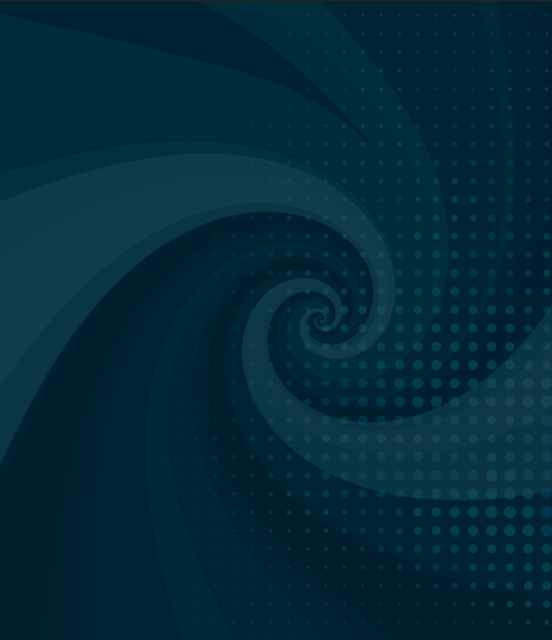
Give the GLSL for this background, as a Shadertoy shader.

```glsl
const vec3 NIGHT = vec3(0.0, 0.128, 0.192);
const vec3 DEEP = vec3(0.0, 0.112, 0.170);
const vec3 OCEAN = vec3(0.0, 0.168, 0.225);
const vec3 TEAL = vec3(0.008, 0.190, 0.245);
const vec3 SLATE = vec3(0.040, 0.208, 0.268);
const vec3 MIST = vec3(0.066, 0.235, 0.292);

float hash(vec2 p) {
    vec3 q = fract(vec3(p.xyx) * 0.1031);
    q += dot(q, q.yzx + 33.33);
    return fract((q.x + q.y) * q.z);
}

float valueNoise(vec2 p) {
    vec2 cell = floor(p);
    vec2 f = fract(p);
    f = f * f * (3.0 - 2.0 * f);
    float low = mix(hash(cell), hash(cell + vec2(1, 0)), f.x);
    float high = mix(hash(cell + vec2(0, 1)), hash(cell + vec2(1, 1)), f.x);
    return mix(low, high, f.y);
}

// Rotation of the swirl in degrees; it slows down away from the centre
float twist(float radius) {
    float d = log(radius / 0.1237);
    float outer = max(d, 0.0);
    return 20.0 + 141.0 * d - 31.0 * outer * outer;
}

// Coverage of the angular band from start to end, in degrees
float band(float phase, float start, float end, float soft) {
    float offset = mod(phase - 0.5 * (start + end) + 180.0, 360.0) - 180.0;
    float halfWidth = 0.5 * (end - start);
    return 1.0 - smoothstep(halfWidth - soft, halfWidth + soft, abs(offset));
}

vec3 paint(vec3 base, vec3 color, float phase, float start, float end, float soft) {
    return mix(base, color, band(phase, start, end, soft));
}

vec3 swirl(vec2 p, float pixel) {
    float radius = max(length(p), 0.004);
    float phase = degrees(atan(p.y, p.x)) - twist(radius);
    float edge = min(degrees(1.8 * pixel / radius), 15.0);
    float core = 1.0 - smoothstep(0.04, 0.12, radius);
    vec3 color = NIGHT;

    // Broad dim bands in the upper right
    color = paint(color, mix(NIGHT, OCEAN, 0.35), phase, -101.0, -65.0, edge);
    color = paint(color, mix(NIGHT, OCEAN, 0.75), phase, -102.0, -98.0, edge + 0.8);
    color = paint(color, mix(OCEAN, TEAL, 0.4), phase, -66.0, -36.0, edge);
    color = paint(color, OCEAN, phase, -55.0, -5.0, edge + 3.0);
    color = paint(color, TEAL, phase, -6.0, 2.0, edge);
    float wedge = 7.0 * smoothstep(0.25, 0.48, radius);
    float wedgeShade = band(phase, -41.5 - wedge, -41.5 + wedge, edge);
    color = mix(color, NIGHT, wedgeShade * smoothstep(0.25, 0.31, radius));

    // Dim bands in the lower left
    color = paint(color, mix(NIGHT, DEEP, 0.6), phase, 43.0, 61.0, edge + 5.0);
    color = paint(color, mix(NIGHT, OCEAN, 0.22), phase, 68.0, 86.0, edge);
    color = paint(color, mix(NIGHT, OCEAN, 0.7), phase, 85.5, 97.0, edge);
    color = paint(color, mix(NIGHT, OCEAN, 0.4), phase, 97.0, 114.0, edge + 1.0);
    color = paint(color, DEEP, phase, 126.0, 146.0, edge + 5.0);
    color = paint(color, mix(NIGHT, OCEAN, 0.25), phase, 148.0, 174.0, edge + 2.0);
    color = paint(color, mix(NIGHT, DEEP, 0.5), phase, 228.0, 247.0, edge + 5.0);

    // Bright arm towards the left
    float armEnd = 43.0 + 20.0 * core;
    color = paint(color, SLATE, phase, 0.0, armEnd, edge);
    color = paint(color, mix(SLATE, MIST, 0.75), phase, 0.0, 34.0, edge);
    color = paint(color, MIST, phase, 11.0, 34.0, edge);

    // Bright arm towards the right
    color = paint(color, mix(TEAL, SLATE, 0.7), phase, 173.0, 228.0, edge);
    color = paint(color, mix(SLATE, MIST, 0.35), phase, 198.0, 219.0, edge);
    float nearArm = 1.0 - smoothstep(0.10, 0.22, radius);
    float glow = nearArm * band(phase, 173.0, 200.0, edge);
    return mix(color, mix(SLATE, MIST, 0.4), glow);
}

// Halftone grid that grows towards the lower right
vec3 halftone(vec3 base, vec2 p, float pixel) {
    float spacing = 0.02874;
    vec2 grid = (p - vec2(0.0207, -0.0014)) / spacing;
    vec2 id = floor(grid + 0.5);
    vec2 center = id * spacing;
    float rise = smoothstep(0.0, 0.2, center.y + 0.35 * (center.x - 0.7));
    float fall = 1.0 - smoothstep(0.3, 1.1, center.y);
    float reach = smoothstep(0.12, 0.75, center.x) * rise * fall;
    float size = 0.065 + 0.26 * reach * mix(0.55, 1.1, valueNoise(id * 0.45));
    float aa = 0.8 * pixel / spacing;
    float dotMask = 1.0 - smoothstep(size - aa, size + aa, length(grid - id));

    float hue = valueNoise(id * 0.3 + 17.0);
    vec3 ink = mix(vec3(0.0, 0.245, 0.35), vec3(0.02, 0.32, 0.34), smoothstep(0.35, 0.65, hue));
    float onArm = smoothstep(0.01, 0.045, base.r);
    ink = mix(ink, vec3(0.14, 0.31, 0.34), onArm * 0.8);
    float spread = 0.12 * (center.y - 0.5);
    float opacity = 0.6 * smoothstep(0.18, 0.55, center.x - spread);
    return mix(base, ink, dotMask * opacity);
}

void mainImage(out vec4 fragColor, in vec2 fragCoord) {
    vec2 p = fragCoord / iResolution.y;
    float pixel = 1.0 / iResolution.y;
    vec3 color = swirl(p - vec2(0.501, 0.501), pixel);
    color = halftone(color, p, pixel);

    // Thin grey strip along the top
    float strip = smoothstep(0.9975 - pixel, 0.9975 + pixel, p.y);
    fragColor = vec4(mix(color, vec3(0.13, 0.14, 0.15), strip), 1.0);
}
```
